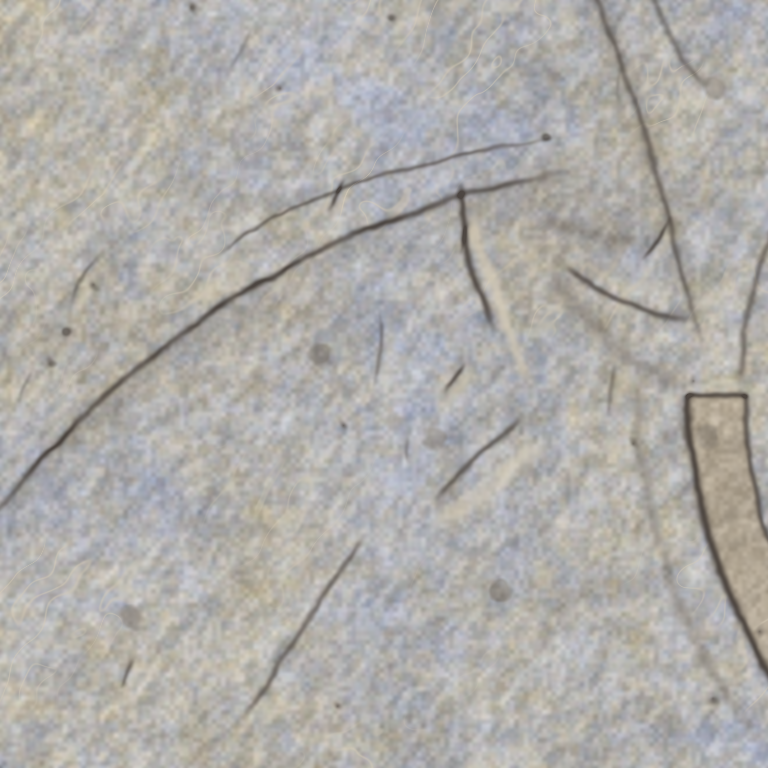
Give the GLSL for this texture, as a Shadertoy shader.

```glsl
// Weathered blue-grey vellum with creased arcs, a tan sliver panel, pale fibres and scratches.

const vec3 BASE  = vec3(0.692, 0.687, 0.682);
const vec3 INK   = vec3(0.25, 0.22, 0.20);
const vec3 SHADE = vec3(0.50, 0.47, 0.43);
const vec3 PALE  = vec3(0.84, 0.80, 0.72);
const vec3 TAN   = vec3(0.69, 0.64, 0.56);
const vec3 WARM_TINT = vec3(0.026, 0.008, -0.042);
const float GRAIN = 1.0;
const float SCRATCH_CELLS = 6.0;
const float SPECK_CELLS = 9.0;
const int CURVE_STEPS = 14;

float hash(vec2 p) {
    vec3 q = fract(p.xyx * 0.1031);
    q += dot(q, q.yzx + 33.33);
    return fract((q.x + q.y) * q.z);
}

// Value noise centred on zero
float noise(vec2 p) {
    vec2 i = floor(p), f = fract(p);
    f = f * f * (3.0 - 2.0 * f);
    vec2 e = vec2(1, 0);
    return mix(mix(hash(i), hash(i + e), f.x),
               mix(hash(i + e.yx), hash(i + e.xx), f.x), f.y) - 0.5;
}

vec2 rotate(vec2 p, float a) {
    float c = cos(a), s = sin(a);
    return vec2(c * p.x + s * p.y, c * p.y - s * p.x);
}

// Quadratic curve: x = signed distance, y = position along it
vec2 curve(vec2 p, vec2 a, vec2 b, vec2 c) {
    vec2 best = vec2(9.0, 0.0), from = a;
    for (int i = 1; i <= CURVE_STEPS; i++) {
        float t = float(i) / float(CURVE_STEPS);
        vec2 to = mix(mix(a, b, t), mix(b, c, t), t);
        vec2 d = to - from, v = p - from;
        float h = clamp(dot(v, d) / dot(d, d), 0.0, 1.0);
        float dist = length(v - d * h);
        if (dist < abs(best.x)) {
            float side = d.x * v.y - d.y * v.x < 0.0 ? -1.0 : 1.0;
            best = vec2(dist * side, t + (h - 1.0) / float(CURVE_STEPS));
        }
        from = to;
    }
    return best;
}

float soft(float d, float width) { return exp(-d * d / (width * width)); }

// Soft line that fades at both ends
float stroke(vec2 c, float width) {
    return soft(c.x, width) * smoothstep(0.0, 0.15, c.y) * smoothstep(1.0, 0.8, c.y);
}

// Scattered slanted nicks: x = dark groove, y = lit edge
vec2 scratches(vec2 p) {
    vec2 sum = vec2(0), cell = floor(p * SCRATCH_CELLS);
    for (int k = 0; k < 9; k++) {
        vec2 id = cell + vec2(k % 3 - 1, k / 3 - 1);
        vec2 centre = (id + vec2(hash(id + 11.3), hash(id + 27.1))) / SCRATCH_CELLS;
        vec2 q = rotate(p - centre, 1.15 + 0.8 * (hash(id + 41.7) - 0.5));
        q.y += (hash(id + 5.9) - 0.5) * 9.0 * q.x * q.x;
        float size = mix(0.022, 0.065, hash(id + 63.2));
        float ends = smoothstep(size, size * 0.3, abs(q.x));
        float power = smoothstep(0.5, 1.0, hash(id + 77.4));
        sum += ends * power * vec2(soft(q.y, 0.0032), soft(q.y + 0.012, 0.006));
    }
    return sum;
}

// Scattered stains: x = small dark dots, y = larger brown blots
vec2 specks(vec2 p) {
    vec2 sum = vec2(0), cell = floor(p * SPECK_CELLS);
    for (int k = 0; k < 9; k++) {
        vec2 id = cell + vec2(k % 3 - 1, k / 3 - 1);
        vec2 centre = (id + vec2(hash(id + 91.5), hash(id + 15.8))) / SPECK_CELLS;
        float d = length(p - centre) + 0.007 * noise(p * 95.0);
        float pick = hash(id + 52.6);
        sum.x += step(pick, 0.13) * soft(max(d, 0.0), 0.005);
        sum.y += step(0.93, pick) * smoothstep(0.019, 0.010, d);
    }
    return sum;
}

void mainImage(out vec4 fragColor, in vec2 fragCoord) {
    vec2 uv = fragCoord / iResolution.y;
    vec2 wobble = vec2(noise(uv * 28.0), noise(uv * 28.0 + 50.0));
    vec2 p = uv + 0.006 * wobble + 0.002 * vec2(noise(uv * 90.0), noise(uv * 90.0 + 70.0));
    vec2 slant = rotate(uv, 0.95) * vec2(0.65, 1.15);

    // Mottled grain in lightness and tint
    float light = 0.05 * noise(uv * 9.0) + 0.08 * noise(slant * 42.0)
                + 0.12 * noise(slant * 88.0 + 9.0) + 0.10 * noise(uv * 165.0);
    float warm = 1.5 * noise(uv * 6.0 + 3.0) + 1.3 * noise(uv * 24.0) + 1.4 * noise(uv * 75.0 + 31.0);
    vec3 col = BASE + GRAIN * light + WARM_TINT * warm;
    col += 0.035 * vec3(noise(uv * 120.0 + 13.0), 0.0, noise(uv * 120.0 + 87.0));

    // Pale fibres gathered in patches
    float ridge = soft(noise(slant * vec2(16.0, 38.0) + wobble * 1.5), 0.05);
    float patches = smoothstep(0.0, 0.35, noise(uv * 8.0 + 17.0));
    float pale = 0.45 * ridge * patches;

    // Long creases and their shading
    vec2 arc = curve(p, vec2(-0.05, 0.28), vec2(0.295, 0.7275), vec2(0.80, 0.785));
    vec2 rim = curve(p, vec2(0.83, 0.53), vec2(0.82, 0.22), vec2(1.02, 0.00));
    vec2 spine = curve(p, vec2(0.75, 1.06), vec2(0.845, 0.865), vec2(0.92, 0.51));
    float dark = 0.85 * stroke(arc, 0.0045) * (0.85 + 0.5 * noise(uv * 35.0));
    dark += 0.5 * stroke(curve(p, vec2(0.27, 0.66), vec2(0.425, 0.7825), vec2(0.76, 0.825)), 0.0032);
    dark += 0.5 * stroke(spine, 0.0045);
    dark += 0.45 * stroke(curve(p, vec2(0.84, 1.04), vec2(0.87, 0.94), vec2(0.92, 0.88)), 0.005);
    float shade = 0.32 * exp(-abs(arc.x) / 0.022) * smoothstep(0.004, -0.004, arc.x) * smoothstep(1.0, 0.85, arc.y);
    shade += 0.42 * stroke(rim, 0.008) + 0.25 * stroke(spine, 0.018);
    shade += 0.28 * soft(length((uv - vec2(0.76, 0.71)) * vec2(0.7, 1.0)), 0.07);

    // Folded pod at the right
    dark += 0.65 * stroke(curve(p, vec2(0.73, 0.66), vec2(0.80, 0.59), vec2(0.91, 0.585)), 0.0045);
    shade += 0.5 * stroke(curve(p, vec2(0.71, 0.66), vec2(0.80, 0.52), vec2(0.91, 0.49)), 0.012);
    shade += 0.4 * stroke(curve(p, vec2(0.70, 0.72), vec2(0.77, 0.69), vec2(0.85, 0.68)), 0.008);
    dark += 0.5 * stroke(curve(p, vec2(1.02, 0.72), vec2(0.965, 0.62), vec2(0.965, 0.48)), 0.005);

    // Inner folds with lit edges
    dark += 0.75 * stroke(curve(p, vec2(0.60, 0.77), vec2(0.60, 0.66), vec2(0.65, 0.56)), 0.005);
    pale += 0.7 * stroke(curve(p, vec2(0.61, 0.73), vec2(0.64, 0.62), vec2(0.70, 0.48)), 0.008);
    dark += 0.6 * stroke(curve(p, vec2(0.69, 0.46), vec2(0.60, 0.40), vec2(0.565, 0.34)), 0.0045);
    pale += 0.55 * stroke(curve(p, vec2(0.71, 0.43), vec2(0.66, 0.37), vec2(0.55, 0.31)), 0.012);
    dark += 0.55 * stroke(curve(p, vec2(0.48, 0.31), vec2(0.39, 0.18), vec2(0.31, 0.05)), 0.0045);

    // Tan panel with dark borders
    vec2 left = curve(p, vec2(0.896, 0.485), vec2(0.90, 0.27), vec2(1.03, 0.08));
    vec2 right = curve(p, vec2(0.971, 0.485), vec2(0.965, 0.38), vec2(1.03, 0.22));
    float below = smoothstep(0.488, 0.482, p.y);
    float panel = below * smoothstep(-0.003, 0.003, left.x) * smoothstep(0.003, -0.003, right.x);
    col = mix(col, TAN + light * 0.8, 0.85 * panel);
    dark += below * (0.85 * soft(left.x, 0.006) + 0.65 * soft(right.x, 0.0045));
    dark += 0.75 * soft(p.y - 0.485, 0.004) * smoothstep(0.890, 0.898, p.x) * smoothstep(0.977, 0.969, p.x);

    // Scattered wear
    vec2 nick = scratches(p), stain = specks(uv);
    dark += 0.7 * nick.x + 0.6 * stain.x;
    pale += 0.5 * nick.y;
    shade += 0.55 * stain.y;

    col = mix(col, PALE, clamp(pale, 0.0, 0.75));
    col = mix(col, SHADE + 0.6 * light, clamp(shade, 0.0, 0.7));
    col = mix(col, INK, clamp(dark, 0.0, 0.88));
    fragColor = vec4(col, 1.0);
}
```
